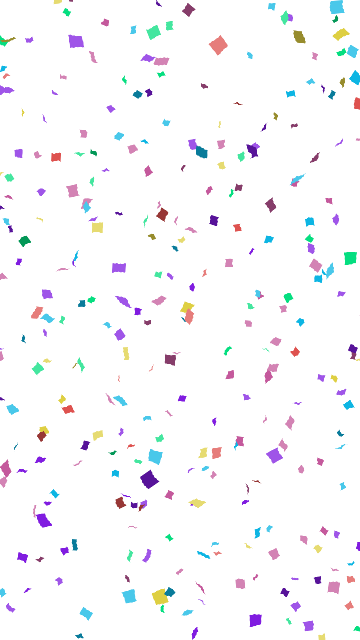
Write a Shadertoy shader that draws this pattern.

```glsl
// Tumbling paper confetti scattered over a white ground.
#define CELL 0.072        // scatter cell, in canvas heights
#define SLOTS 4           // candidate pieces per cell
#define PRESENCE 0.64     // chance that a slot holds a piece
#define HALF_MIN 0.0051   // half side of the smallest piece
#define HALF_MAX 0.0118   // half side of the largest piece
#define EDGE_ON 0.14      // thinnest foreshortening
#define BEND 0.0010       // curl of the paper
#define TINT 0.25         // white mixed into lit pieces
#define SHADE 0.68        // brightness of shaded pieces
#define SOFTNESS 0.7      // edge width in pixels

const float TAU = 6.2831853;

vec4 hash4(vec3 seed) {
    vec4 h = fract(seed.xyzx * vec4(0.1031, 0.1030, 0.0973, 0.1099));
    h += dot(h, h.wzxy + 33.33);
    return fract((h.xxyz + h.yzzw) * h.zywx);
}

mat2 rotation(float angle) {
    float c = cos(angle), s = sin(angle);
    return mat2(c, -s, s, c);
}

vec3 paperColor(float pick, float light) {
    vec3 violet = vec3(0.50, 0.11, 0.88);
    vec3 pink   = vec3(0.77, 0.35, 0.61);
    vec3 cyan   = vec3(0.05, 0.71, 0.89);
    vec3 green  = vec3(0.02, 0.87, 0.50);
    vec3 yellow = vec3(0.87, 0.81, 0.26);
    vec3 red    = vec3(0.87, 0.32, 0.31);
    vec3 base = pick < 0.27 ? violet
              : pick < 0.51 ? pink
              : pick < 0.70 ? cyan
              : pick < 0.81 ? green
              : pick < 0.91 ? yellow : red;
    if (light > 0.52) return mix(base, vec3(1.0), TINT);
    return light > 0.26 ? base : base * SHADE;
}

// Signed distance to a curled square, spun in its plane and then tilted.
float paperDistance(vec2 p, float halfSide, float heading, float spin, float tilt) {
    p = rotation(heading) * p;
    p.y += BEND * (sin(p.x * 2.6 / halfSide + spin) + 0.4 * sin(p.x * 1100.0 + heading));
    p.y /= tilt;
    vec2 q = abs(rotation(spin) * p) - halfSide;
    float c = cos(spin), s = sin(spin);
    q /= vec2(length(vec2(c, s / tilt)), length(vec2(s, c / tilt)));
    return max(q.x, q.y);
}

void mainImage(out vec4 fragColor, in vec2 fragCoord) {
    vec2 uv = fragCoord / iResolution.y;
    float edge = SOFTNESS / iResolution.y;
    vec2 home = floor(uv / CELL);
    vec3 color = vec3(1.0);

    // Pieces from this cell and its neighbours, painted in a fixed order
    for (int y = -1; y <= 1; y++)
    for (int x = -1; x <= 1; x++)
    for (int slot = 0; slot < SLOTS; slot++) {
        vec2 cell = home + vec2(x, y);
        vec3 seed = vec3(cell + 17.0, float(slot) * 7.0 + 3.0);
        vec4 place = hash4(seed);
        if (place.z > PRESENCE) continue;
        vec4 pose = hash4(seed + 71.3);
        vec4 look = hash4(seed + 139.7);

        vec2 center = (cell + place.xy) * CELL;
        float halfSide = mix(HALF_MIN, HALF_MAX, pow(look.x, 3.0));
        float tilt = mix(EDGE_ON, 1.0, pose.z);
        float d = paperDistance(uv - center, halfSide, pose.x * TAU, pose.y * TAU, tilt);

        float coverage = clamp(0.5 - d / edge, 0.0, 1.0);
        color = mix(color, paperColor(look.y, look.z), coverage);
    }
    fragColor = vec4(color, 1.0);
}
```
